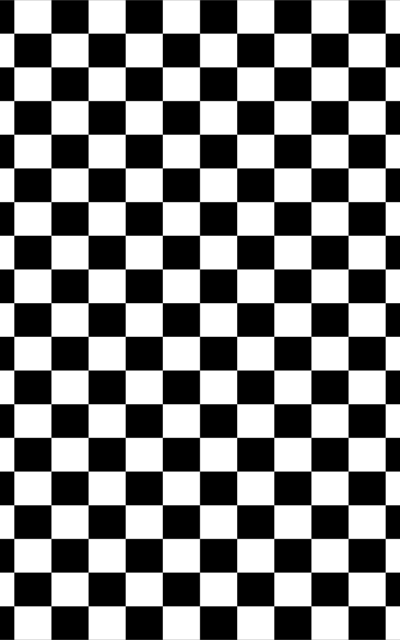
Reproduce this pattern procedurally as a WebGL 1 fragment shader.

```glsl
precision highp float;

uniform vec2 u_resolution;

const vec2 CELL_COUNT = vec2(10.77, 19.0);  // squares across and down
const vec2 GRID_ORIGIN = vec2(0.5, 0.0);    // a corner of a dark square
const float EDGE_PIXELS = 1.3;              // width of the smoothed edge
const vec3 DARK = vec3(0.0);
const vec3 LIGHT = vec3(1.0);

// Signed distance to the nearest grid line, positive in even cells
vec2 stripeDistance(vec2 cell) {
  return 0.5 - abs(mod(cell + 0.5, 2.0) - 1.0);
}

// +1 on dark squares, -1 on light ones, smoothed across the edges
float checker(vec2 cell, vec2 edgeWidth) {
  vec2 stripes = clamp(2.0 * stripeDistance(cell) / edgeWidth, -1.0, 1.0);
  return stripes.x * stripes.y;
}

void main() {
  vec2 uv = gl_FragCoord.xy / u_resolution;
  vec2 cell = (uv - GRID_ORIGIN) * CELL_COUNT;
  vec2 edgeWidth = EDGE_PIXELS * CELL_COUNT / u_resolution;

  float darkness = 0.5 + 0.5 * checker(cell, edgeWidth);
  gl_FragColor = vec4(mix(LIGHT, DARK, darkness), 1.0);
}
```
